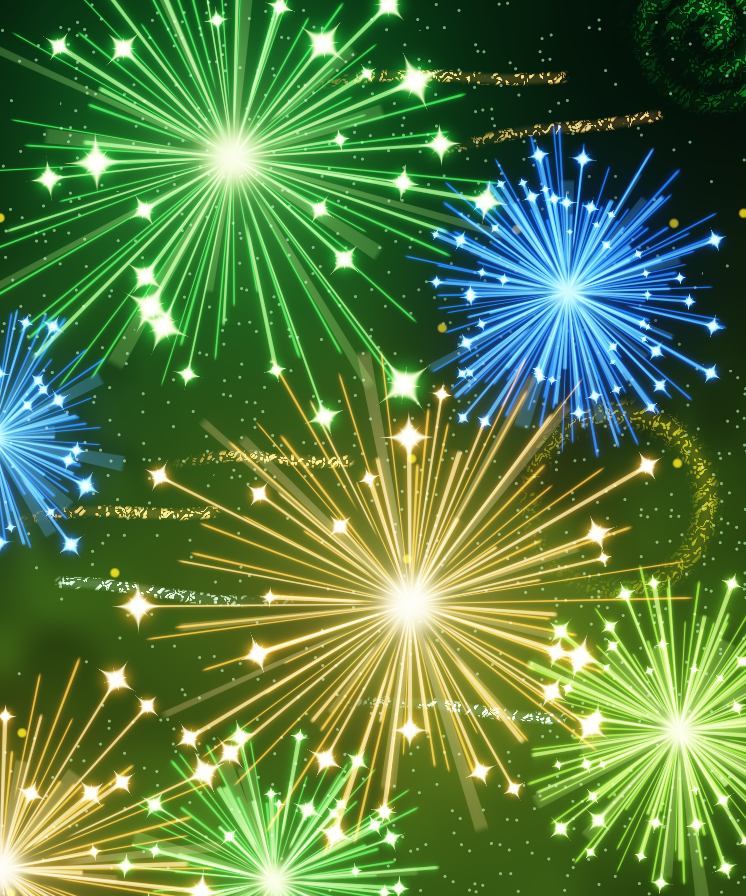
Write a Shadertoy shader that draws this background.

```glsl
// Fireworks over a dark green sky: bursts of tapered rays tipped with stars, above
// curls and trails of glittering dust. Rays are found by angular slots, dust by
// hashed grid cells, and light is stacked with an exponential screen blend.
#define RAY_WIDTH 0.0023
#define RAY_LIGHT 1.4
#define BEAM_LIGHT 0.36
#define HALO_LIGHT 0.6
#define STAR_LIGHT 2.4
#define DUST_SCALE 230.0
#define GREEN vec3(0.05, 0.75, 0.12)
#define LIME vec3(0.3, 0.75, 0.06)
#define GOLD vec3(0.95, 0.45, 0.05)
#define BLUE vec3(0.01, 0.2, 1.0)
#define TAU 6.28319

float hash(vec2 p) {
  return fract(sin(dot(p, vec2(12.9898, 78.233))) * 43758.5);
}

float noise(vec2 p) {
  vec2 i = floor(p), f = fract(p), e = vec2(0, 1);
  f = f * f * (3.0 - 2.0 * f);
  return mix(mix(hash(i), hash(i + e.yx), f.x), mix(hash(i + e), hash(i + 1.0), f.x), f.y);
}

// One soft dot in a random share of the grid cells
float specks(vec2 p, float share, float size) {
  vec2 cell = floor(p);
  vec2 spot = 0.25 + 0.5 * vec2(hash(cell + 3.1), hash(cell + 8.7));
  float d = length(fract(p) - spot);
  return step(hash(cell), share) * (1.0 - smoothstep(size * 0.4, size, d));
}

// Fine glitter on a bent grid
float glitter(vec2 p) {
  return specks(p * DUST_SCALE + 3.0 * noise(p * 120.0), 0.45, 0.6);
}

// Four long spikes, four short ones and a round core
float star(vec2 q, float size) {
  q /= size;
  vec2 a = sqrt(abs(q)), b = sqrt(abs(vec2(q.x + q.y, q.x - q.y)));
  return 1.0 - smoothstep(0.7, 1.1, a.x + a.y)
    + 0.7 * (1.0 - smoothstep(0.6, 1.0, b.x + b.y)) + exp(-20.0 * dot(q, q));
}

// A ring of rays; each pixel checks its own slot and both neighbours
vec3 rays(vec2 q, float radius, float count, float width, float starSize, vec3 tint, vec3 hot, float seed) {
  float px = 0.7 / iResolution.y;
  float slot = floor(atan(q.y, q.x) / TAU * count);
  vec3 light = vec3(0);
  for (float k = -1.0; k <= 1.0; k++) {
    vec2 id = vec2(mod(slot + k, count), seed);
    float angle = (id.x + 0.9 * hash(id)) / count * TAU;
    float len = radius * mix(0.45, 1.0, hash(id + 5.0));
    float start = 0.45 * hash(id + 9.0) * hash(id + 11.0);
    vec2 dir = vec2(cos(angle), sin(angle));
    vec2 local = vec2(dot(q, dir), q.y * dir.x - q.x * dir.y);
    float t = local.x / len, across = abs(local.y);
    float w = width * mix(0.35, 1.0, clamp(t, 0.0, 1.0)) * mix(0.4, 1.2, hash(id + 13.0));
    float span = smoothstep(start, start + 0.12, t) * (1.0 - smoothstep(0.96, 1.0, t));
    float core = 1.0 - smoothstep(w - px, w + px, across);
    vec3 coreTint = mix(hot, tint, 0.4 * smoothstep(0.3, 1.0, t));
    light += span * (coreTint * core + tint * HALO_LIGHT * exp(-across / w * 0.6));
    if (starSize > 0.0 && hash(id + 17.0) > 0.3) {
      vec2 s = local - vec2(len, 0);
      float size = starSize * mix(0.6, 1.25, hash(id + 21.0));
      light += STAR_LIGHT * hot * star(s, size) + tint * exp(-4.0 * dot(s, s) / (size * size));
    }
  }
  return light;
}

void screen(inout vec3 col, vec3 light) {
  col = 1.0 - (1.0 - col) * exp(-light);
}

// Starred rays, fine rays, pale wide beams and a white heart
void burst(inout vec3 col, vec2 q, float radius, float count, float starSize, vec3 tint, vec3 hot, float seed) {
  float d = length(q) / radius;
  if (d > 1.5) return;
  vec3 light = rays(q, radius, count, RAY_WIDTH, starSize, tint, hot, seed);
  light += rays(q, radius, count * 2.0, RAY_WIDTH * 0.55, 0.0, tint, mix(tint, hot, 0.25), seed + 100.0);
  light += rays(q, radius * 0.75, floor(count * 0.6), RAY_WIDTH, starSize * 0.75, tint, hot, seed + 150.0);
  light *= RAY_LIGHT;
  light += BEAM_LIGHT * rays(q, radius, 13.0, RAY_WIDTH * 3.5, 0.0, tint * 0.3, hot, seed + 50.0);
  light += 0.35 * tint * exp(-3.0 * d * d) + hot * (0.8 * exp(-7.0 * d) + 4.0 * exp(-170.0 * d * d));
  screen(col, light);
}

// Glitter that thickens from tail to head along a gentle arc
void trail(inout vec3 col, vec2 p, vec2 tail, vec2 head, vec3 tint) {
  vec2 axis = head - tail, q = p - tail;
  float t = dot(q, axis) / dot(axis, axis);
  float across = abs(dot(q, vec2(-axis.y, axis.x)) / length(axis) - 0.008 * sin(t * 5.0));
  float band = smoothstep(0.0, 0.7, t) * (1.0 - smoothstep(0.96, 1.02, t));
  band *= 1.0 - smoothstep(0.002, 0.008, across);
  screen(col, tint * band * (0.25 + 4.0 * glitter(p)));
}

// Dusty curl; a pitch of zero closes it into a ring
void curl(inout vec3 col, vec2 q, float radius, float pitch, vec3 tint) {
  float r = length(q), turn = atan(q.y, q.x), d = r - radius;
  if (pitch > 0.0) d = (fract(r / pitch - turn / TAU) - 0.5) * pitch;
  float band = exp(-d * d * 9000.0) * (1.0 - smoothstep(radius, radius + 0.03, r));
  band *= 0.55 + 0.45 * sin(turn + 0.8);
  screen(col, tint * band * (0.3 + 2.0 * glitter(q)));
}

void mainImage(out vec4 fragColor, in vec2 fragCoord) {
  vec2 p = fragCoord / iResolution.y;
  vec2 green = p - vec2(0.26, 0.824), blue = p - vec2(0.634, 0.674);
  // Sky, smoke and loose dust
  vec3 col = mix(vec3(0.2, 0.34, 0.07), vec3(0.01, 0.05, 0.03), smoothstep(0.2, 0.95, p.y));
  col *= 0.7 + 0.6 * noise(p * 7.0 + noise(p * 15.0));
  screen(col, vec3(0.03, 0.22, 0.06) * exp(-9.0 * dot(green, green)));
  screen(col, vec3(0.6, 0.9, 0.6) * specks(p * 110.0, 0.22 * noise(p * 6.0), 0.25));
  screen(col, vec3(2, 1.5, 0.05) * specks(p * 11.0 + 0.3, 0.05, 0.07));
  // Curls and trails
  vec3 amber = vec3(1, 0.62, 0.22), pale = vec3(0.65, 0.9, 0.7), dust = vec3(0.75, 0.65, 0.04);
  curl(col, p - vec2(0.79, 0.965), 0.075, 0.036, GREEN);
  curl(col, p - vec2(0.69, 0.44), 0.1, 0.0, dust);
  trail(col, p, vec2(0.33, 0.9), vec2(0.63, 0.922), amber);
  trail(col, p, vec2(0.47, 0.82), vec2(0.735, 0.88), amber);
  trail(col, p, vec2(0.18, 0.477), vec2(0.392, 0.494), amber);
  trail(col, p, vec2(0, 0.412), vec2(0.242, 0.437), amber);
  trail(col, p, vec2(0.36, 0.335), vec2(0.065, 0.342), pale);
  trail(col, p, vec2(0.36, 0.21), vec2(0.63, 0.206), pale);
  // Bursts, back to front
  col *= 1.0 - 0.7 * exp(-60.0 * dot(blue, blue));
  vec3 ice = vec3(0.35, 0.8, 1.2), mint = vec3(0.8, 1, 0.5), cream = vec3(1.1, 0.95, 0.7);
  burst(col, green, 0.33, 22.0, 0.03, GREEN, mint, 1.0);
  burst(col, p - vec2(-0.01, 0.512), 0.16, 28.0, 0.017, BLUE, ice, 2.0);
  burst(col, blue, 0.19, 46.0, 0.013, BLUE, ice, 3.0);
  burst(col, p - vec2(0.758, 0.184), 0.2, 34.0, 0.016, LIME, mint, 4.0);
  burst(col, p - vec2(0.306, 0.017), 0.19, 28.0, 0.018, GREEN, mint, 5.0);
  burst(col, p - vec2(0, 0.03), 0.26, 26.0, 0.024, GOLD, cream, 6.0);
  burst(col, p - vec2(0.458, 0.326), 0.32, 25.0, 0.025, GOLD, cream, 7.0);
  fragColor = vec4(col, 1);
}
```
